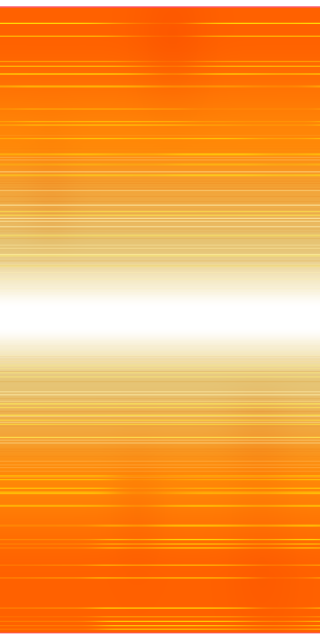
Give the GLSL for this background, as a Shadertoy shader.

```glsl
// Glowing white horizon in an orange and gold field of fine horizontal light streaks.

float hash(float n) {
    return fract(sin(n * 12.9898 + 4.137) * 43758.5453);
}

float hash2(vec2 p) {
    return hash(p.x + 57.0 * p.y);
}

float valueNoise(vec2 p) {
    vec2 cell = floor(p);
    vec2 f = smoothstep(0.0, 1.0, fract(p));
    return mix(mix(hash2(cell), hash2(cell + vec2(1, 0)), f.x),
               mix(hash2(cell + vec2(0, 1)), hash2(cell + vec2(1, 1)), f.x), f.y);
}

// Soft elliptical patch, 1 at its centre
float patchAt(vec2 uv, vec2 centre, vec2 radius) {
    vec2 q = (uv - centre) / radius;
    return exp(-dot(q, q));
}

// One layer of randomly chosen, antialiased horizontal lines
float streaks(float y, float rows, float density, float halfWidth, float seed) {
    float row = floor(y * rows);
    float offset = 0.3 + 0.4 * hash(row + seed * 1.7);
    float dist = abs(fract(y * rows) - offset) / rows;
    float lit = step(1.0 - density, hash(row + seed));
    float strength = 0.4 + 0.6 * hash(row + seed + 31.0);
    return lit * strength * clamp((halfWidth - dist) * iResolution.y + 0.5, 0.0, 1.0);
}

// Vertical ramp: white core, cream, tan, amber, deep orange
vec3 glowRamp(float d) {
    vec3 c = mix(vec3(1.0), vec3(0.96, 0.92, 0.79), smoothstep(0.015, 0.062, d));
    c = mix(c, vec3(0.90, 0.77, 0.46), smoothstep(0.05, 0.112, d));
    c = mix(c, vec3(0.94, 0.67, 0.27), smoothstep(0.11, 0.19, d));
    c = mix(c, vec3(1.0, 0.54, 0.03), smoothstep(0.17, 0.275, d));
    return mix(c, vec3(1.0, 0.38, 0.0), smoothstep(0.25, 0.45, d));
}

void mainImage(out vec4 fragColor, in vec2 fragCoord) {
    vec2 uv = fragCoord / iResolution.xy;
    float pixel = 1.0 / iResolution.y;

    // The glow falls off a little faster below the horizon
    float d = abs(uv.y - 0.503) * (uv.y < 0.503 ? 1.1 : 1.0);
    vec3 color = glowRamp(d);

    // Warm vertical shadows where the streaks die away
    float shade = patchAt(uv, vec2(0.54, 0.94), vec2(0.11, 0.11))
                + patchAt(uv, vec2(0.16, 0.69), vec2(0.08, 0.12)) * 0.5
                + patchAt(uv, vec2(0.81, 0.31), vec2(0.10, 0.11)) * 0.6
                + patchAt(uv, vec2(0.43, 0.20), vec2(0.08, 0.10)) * 0.6
                + patchAt(uv, vec2(0.82, 0.10), vec2(0.10, 0.10)) * 0.6;
    float outer = smoothstep(0.12, 0.34, d);
    color = mix(color, color * vec3(0.99, 0.91, 0.80), min(shade, 1.0) * smoothstep(0.06, 0.16, d));

    // Streaks run across the middle and break up towards both ends
    float broken = smoothstep(0.2, 0.65, valueNoise(uv * vec2(4.5, 12.0) + 3.0));
    float reach = mix(1.0, broken, outer * 0.75) * (1.0 - 0.85 * min(shade, 1.0) * outer);

    // Pale threads around the glow
    float paleBand = smoothstep(0.025, 0.09, d) * (1.0 - smoothstep(0.19, 0.31, d));
    float pale = streaks(uv.y, 210.0, 0.45, 0.0009, 11.0);
    color = mix(color, vec3(1.0, 0.95, 0.70), pale * paleBand * 0.75);

    // Fine amber grain between the threads
    float grain = streaks(uv.y, 256.0, 0.4, 0.001, 73.0);
    color = mix(color, color * vec3(0.98, 0.90, 0.72), grain * paleBand * 0.6);

    // Bright yellow lines, thin and wide
    float yellow = max(streaks(uv.y, 150.0, 0.34, 0.0010, 5.0),
                       streaks(uv.y, 64.0, 0.25, 0.0016, 29.0));
    vec3 yellowColor = mix(vec3(1.0, 0.97, 0.48), vec3(1.0, 0.88, 0.02), smoothstep(0.08, 0.27, d));
    color = mix(color, yellowColor, yellow * reach * smoothstep(0.04, 0.13, d) * 0.95);

    // White margins edged by a thin rose line
    float edge = abs(uv.y - 0.5) - 0.489;
    float rim = clamp(0.5 + (0.0012 - abs(edge)) / pixel, 0.0, 1.0);
    color = mix(color, vec3(1.0), clamp(edge / pixel + 0.5, 0.0, 1.0));
    color = mix(color, vec3(0.98, 0.28, 0.38), rim * (uv.y > 0.5 ? 0.9 : 0.5));

    fragColor = vec4(color, 1.0);
}
```
